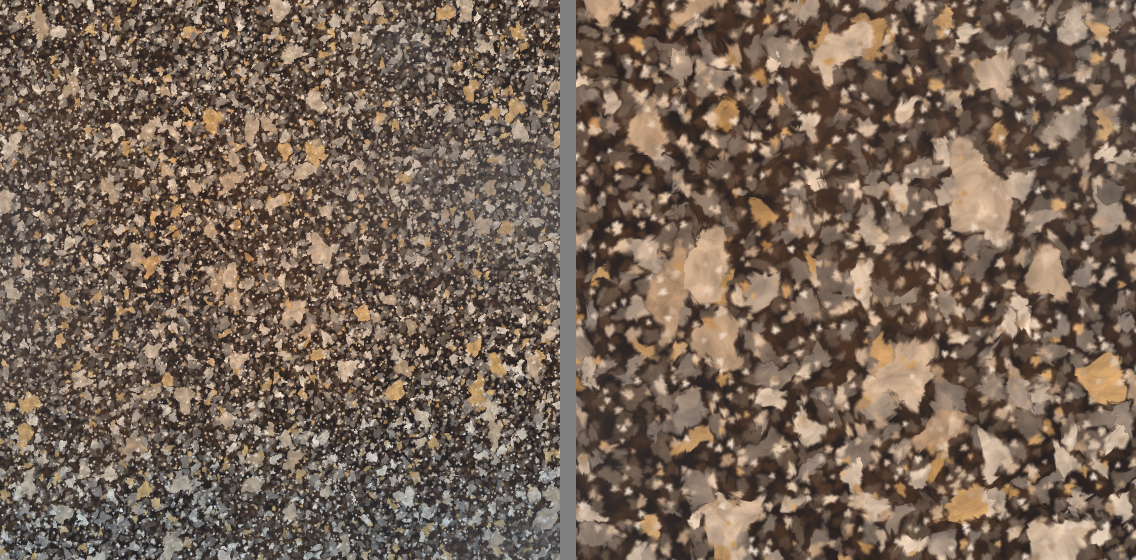
Left, the full canvas; right, a detail of the centre.
Write a WebGL 1 fragment shader that draws this texture.

```glsl
precision highp float;
// Polished dark stone packed with ragged tan, gold and cream flakes under a patchy cool sheen.
uniform vec2 u_resolution;

const vec3 BLACK = vec3(0.15, 0.13, 0.13);
const vec3 BROWN = vec3(0.29, 0.21, 0.16);
const vec3 UMBER = vec3(0.34, 0.28, 0.23);
const vec3 TAUPE = vec3(0.46, 0.41, 0.37);
const vec3 GREY = vec3(0.56, 0.52, 0.49);
const vec3 TAN = vec3(0.68, 0.57, 0.46);
const vec3 GOLD = vec3(0.80, 0.61, 0.36);
const vec3 CREAM = vec3(0.90, 0.83, 0.75);
const vec3 SHEEN = vec3(0.46, 0.48, 0.51);
const float EDGE = 0.0015;

vec2 hash2(vec2 cell, float seed) {
  vec2 k = vec2(dot(cell, vec2(127.1, 311.7)), dot(cell, vec2(269.5, 183.3)));
  return fract(sin(k + seed * 17.3) * 43758.545);
}

mat2 rotation(float angle) {
  float c = cos(angle), s = sin(angle);
  return mat2(c, s, -s, c);
}

// Layered, folded sines, roughly 0 to 1.
float layeredSines(vec2 p) {
  float sum = 0.0, amplitude = 0.5;
  for (int i = 0; i < 5; i++) {
    p = rotation(0.9) * p + 0.7 * sin(p.yx * 0.8 + 1.7);
    sum += amplitude * sin(p.x) * sin(p.y + 0.6);
    p *= 1.8;
    amplitude *= 0.62;
  }
  return clamp(0.5 + 0.6 * sum, 0.0, 1.0);
}

// Soft elliptical spot of light.
float glow(vec2 p, vec2 centre, vec2 radii) {
  vec2 q = (p - centre) / radii;
  return exp(-dot(q, q));
}

// One flake per cell: x is coverage, y and z are its random tone and hue.
vec3 flakes(vec2 p, float scale, float density, float size, float stretch, float seed) {
  vec2 home = floor(p * scale);
  vec3 best = vec3(0.0);
  for (int j = -1; j <= 1; j++) {
    for (int i = -1; i <= 1; i++) {
      vec2 cell = home + vec2(float(i), float(j));
      vec2 place = hash2(cell, seed);
      vec2 form = hash2(cell, seed + 3.1);
      vec2 shade = hash2(cell, seed + 7.7);
      vec2 pick = hash2(cell, seed + 11.9);
      float radius = size * mix(0.55, 1.1, form.x);
      float longer = mix(1.0, stretch, form.y);
      // Long axes lean upright, slightly to the right.
      vec2 q = rotation(-1.2 + 2.2 * (pick.y - 0.5)) * (p * scale - cell - place);
      q /= radius * vec2(longer, 1.0);
      float turn = atan(q.y, q.x + 1e-5);
      float lobes = 0.16 * sin(3.0 * turn + 40.0 * form.x) + 0.10 * sin(5.0 * turn + 60.0 * form.y);
      float outside = (length(q) - 1.0 - lobes) * radius / scale;
      float cover = (1.0 - smoothstep(-EDGE, EDGE, outside)) * step(pick.x, density);
      if (cover > best.x) best = vec3(cover, shade);
    }
  }
  return best;
}

// Lays flakes over a base, toned between two colours, with some turned gold.
vec3 lay(vec3 base, vec3 flake, vec3 low, vec3 high, float goldShare, float grain) {
  vec3 colour = mix(low, high, flake.y);
  colour = mix(colour, GOLD, 0.7 * step(1.0 - goldShare, flake.z));
  return mix(base, colour * mix(0.82, 1.14, grain), flake.x);
}

void main() {
  vec2 p = gl_FragCoord.xy / u_resolution.y;

  // Ragged outlines come from a small warp of the plane.
  vec2 warp = vec2(layeredSines(p * 110.0), layeredSines(p.yx * 120.0 + 9.0)) - 0.5;
  vec2 w = p + 0.011 * warp;
  vec2 fine = p + 0.004 * warp;
  float grain = layeredSines(p * 190.0 + 4.0);
  float cloud = layeredSines(p * 9.0 + 2.0);

  // Ground, then grains from dim to bright.
  vec3 colour = mix(BLACK, BROWN, smoothstep(0.2, 0.85, 0.6 * grain + 0.4 * cloud));
  colour = lay(colour, flakes(fine, 105.0, 0.80, 0.36, 1.5, 1.0), BROWN, TAUPE, 0.03, grain);
  colour = lay(colour, flakes(w, 64.0, 0.72, 0.33, 1.7, 2.0), UMBER, GREY, 0.05, grain);
  colour = lay(colour, flakes(w, 46.0, 0.55, 0.31, 1.9, 3.0), TAUPE, CREAM, 0.14, grain);
  colour = lay(colour, flakes(w, 23.0, 0.26, 0.31, 2.1, 4.0), TAN, mix(TAN, CREAM, 0.7), 0.30, grain);
  colour = lay(colour, flakes(fine, 88.0, 0.36, 0.28, 1.6, 5.0), TAN, CREAM, 0.14, grain);
  colour = lay(colour, flakes(p, 150.0, 0.26, 0.27, 1.3, 6.0), TAN, vec3(0.95, 0.91, 0.86), 0.08, 0.5);

  // Cool tint towards the bottom, warm tint in the middle.
  float cool = 1.0 - smoothstep(0.05, 0.36, p.y + 0.12 * (cloud - 0.5));
  float warm = glow(p, vec2(0.45, 0.56), vec2(0.38, 0.32));
  colour *= mix(vec3(1.0), vec3(0.86, 0.97, 1.08), cool);
  colour *= mix(vec3(1.0), vec3(1.04, 0.98, 0.93), warm);

  // Patchy reflected light.
  float haze = glow(p, vec2(0.93, 0.64), vec2(0.32, 0.17));
  haze += 0.7 * glow(p, vec2(0.0, 0.50), vec2(0.17, 0.25));
  haze += 0.8 * glow(p, vec2(0.73, 0.92), vec2(0.07, 0.06));
  haze += 0.7 * glow(p, vec2(1.0, 0.03), vec2(0.30, 0.10));
  haze += 0.4 * glow(p, vec2(0.30, 0.40), vec2(0.12, 0.10));
  colour = mix(colour, SHEEN, 0.36 * min(haze, 1.0) * mix(0.6, 1.1, cloud));

  gl_FragColor = vec4(clamp(colour, 0.0, 1.0), 1.0);
}
```
